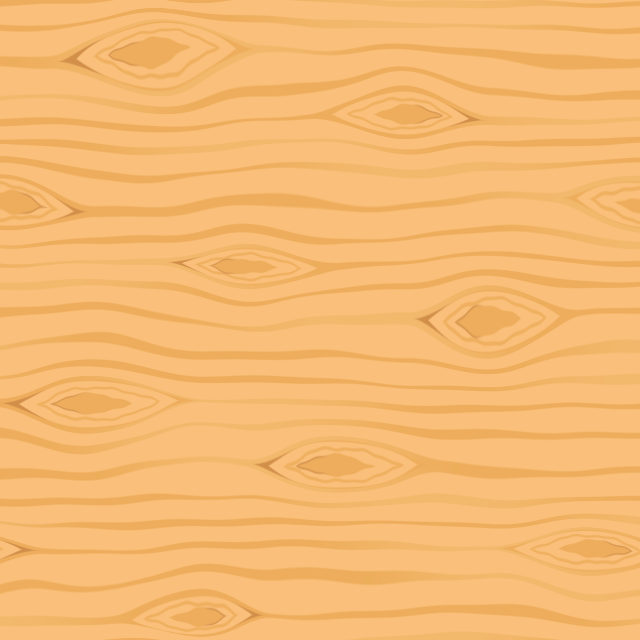
Write a WebGL 1 fragment shader that draws this texture.

```glsl
precision highp float;
uniform vec2 u_resolution;

const float ROWS = 22.0;
const int KNOTS = 9;
const vec3 WOOD = vec3(0.98, 0.75, 0.48);
const vec3 FADED = vec3(0.95, 0.72, 0.42);
const vec3 GRAIN = vec3(0.93, 0.68, 0.36);
const vec3 SHADE = vec3(0.82, 0.56, 0.29);

float hash(float n) {
  return fract(sin(n * 12.9898) * 43758.5453);
}

float fill(float d, float soft) {
  return 1.0 - smoothstep(-soft, soft, d);
}

// Rounded lens, negative inside, with half-size given by size
float lens(vec2 d, vec2 size) {
  float t = d.x / size.x;
  return abs(d.y) - size.y * (1.0 - t * t);
}

// Half-height of a knot's leaf, tapering to a point at each tip
float leafHeight(float x, vec2 size) {
  float t = min(abs(x) / size.x, 1.0);
  float k = 1.0 - t * t;
  return size.y * k * k;
}

// Layered sines bend the rows and vary their spacing
float bend(vec2 p) {
  return p.y + 0.007 * sin(6.3 * p.x + 9.0 * p.y)
    + 0.004 * sin(14.0 * p.x - 21.0 * p.y + 1.0)
    + 0.0013 * sin(41.0 * p.x + 33.0 * p.y)
    + 0.008 * sin(31.0 * p.y + 0.7);
}

vec2 knotCentre(float id) {
  float row = floor((id + 0.5) * ROWS / float(KNOTS));
  return vec2(fract(0.3 + id * 0.618), row / ROWS);
}

vec2 knotSize(float id) {
  float scale = mix(0.62, 1.05, sqrt(hash(id + 2.0)));
  return scale * vec2(0.165, mix(0.036, 0.05, hash(id + 7.0)));
}

// Colour inside a leaf: dark tip, pale body, ring and core
vec3 knotColour(vec2 d, vec2 size, float id, float soft) {
  float side = hash(id + 4.0) < 0.5 ? -1.0 : 1.0;
  float t = side * d.x / size.x;
  float wobble = 0.0016 * sin(95.0 * d.x + id) + 0.0009 * sin(210.0 * d.x + 2.0 * id);
  float ring = lens(d, size * vec2(0.56, 0.64)) + wobble;
  float core = lens(d - vec2(0.01 * side, 0.0), size * vec2(0.37, 0.4)) - wobble;
  float tip = smoothstep(0.45, 0.62, t);
  vec3 colour = mix(GRAIN, SHADE, tip);
  colour = mix(colour, WOOD, fill(lens(d, size * vec2(0.75, 0.9)), soft));
  colour = mix(colour, GRAIN, 0.85 * fill(abs(ring) - 0.0024, soft));
  colour = mix(colour, GRAIN, fill(core, soft));
  float coreEdge = fill(abs(core) - 0.0012, soft) * smoothstep(0.1, 0.25, t);
  return mix(colour, SHADE, 0.8 * coreEdge);
}

// Grain lines of varying width; swell thickens them beside knots
vec3 grainColour(float x, float level, float swell, float soft) {
  float row = floor(level + 0.5);
  float phase = 6.283 * hash(mod(row, ROWS) + 1.0);
  float width = 0.118 + 0.045 * sin(9.0 * x + phase)
    + 0.018 * sin(23.0 * x + 2.0 * phase) + 1.8 * swell;
  float fade = smoothstep(0.1, 0.95, sin(5.0 * x + 3.0 * phase));
  vec3 line = mix(GRAIN, FADED, fade);
  return mix(WOOD, line, fill(abs(level - row) - width, soft));
}

void main() {
  vec2 p = gl_FragCoord.xy / u_resolution;
  float soft = 0.0005 + 0.7 / u_resolution.y;
  vec2 q = vec2(p.x, bend(p));
  float level = q.y;
  float swell = 0.0;
  vec4 knots = vec4(0.0);

  // Each knot pushes the grain aside and paints its own leaf
  for (int i = 0; i < KNOTS; i++) {
    float id = float(i);
    vec2 size = knotSize(id);
    vec2 d = fract(q - knotCentre(id) + 0.5) - 0.5;
    float height = leafHeight(d.x, size);
    float outside = abs(d.y) - height;
    float push = height * exp(-max(outside, 0.0) / 0.045);
    level -= sign(d.y) * push;
    swell += push;
    float cover = fill(outside + soft, soft);
    vec3 colour = knotColour(d, size, id, soft);
    knots = mix(knots, vec4(colour, 1.0), cover);
  }

  vec3 grain = grainColour(p.x, level * ROWS, swell, soft * ROWS);
  gl_FragColor = vec4(grain * (1.0 - knots.a) + knots.rgb, 1.0);
}
```
